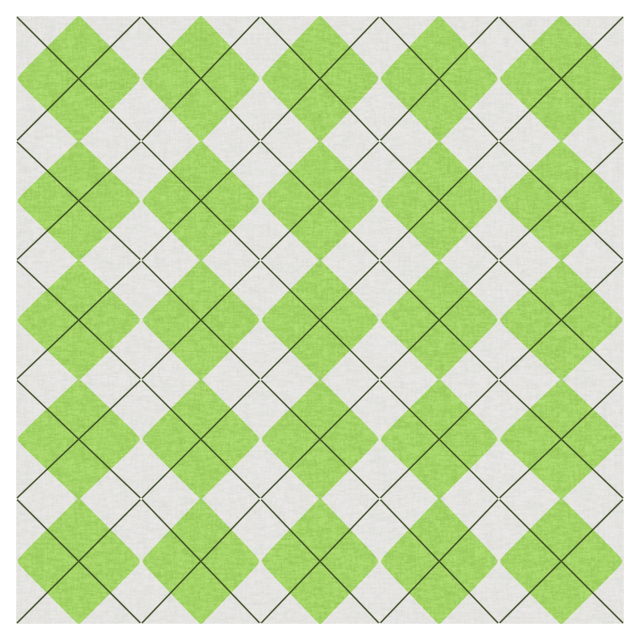
Give the GLSL for this pattern, as a Shadertoy shader.

```glsl
// Argyle cloth: five by five green diamonds on pale grey, crossed by dark diagonal lines.
// Each cell is folded about its centre; diamond, lines and corner gaps are distances,
// and stretched value noise adds a faint woven grain inside a white margin.

float hash(vec2 p) {
    return fract(sin(dot(p, vec2(127.1, 311.7))) * 43758.5453);
}

float valueNoise(vec2 p) {
    vec2 i = floor(p);
    vec2 f = fract(p);
    f = f * f * (3.0 - 2.0 * f);
    return mix(mix(hash(i), hash(i + vec2(1, 0)), f.x),
               mix(hash(i + vec2(0, 1)), hash(i + vec2(1, 1)), f.x), f.y);
}

// Threads running across and down, plus a little fine speckle; centred on zero
float weave(vec2 uv) {
    float across = valueNoise(uv * vec2(110.0, 430.0)) - 0.5;
    float down = valueNoise(uv * vec2(430.0, 110.0) + 37.0) - 0.5;
    float speckle = valueNoise(uv * 500.0 + 91.0) - 0.5;
    return 0.45 * across + 0.3 * down + 0.35 * speckle;
}

// Coverage of a shape from its signed distance, about one pixel soft
float cover(float dist, float pixel) {
    return smoothstep(0.7 * pixel, -0.7 * pixel, dist);
}

void mainImage(out vec4 fragColor, in vec2 fragCoord) {
    float pixel = 1.0 / min(iResolution.x, iResolution.y);
    vec2 p = (fragCoord - 0.5 * iResolution.xy) * pixel;

    // Cell coordinates; the outermost cells are slightly larger
    float cellSize = 0.1862;
    vec2 grid = abs(p) / cellSize;
    grid = mix(grid, 1.5 + (grid - 1.5) * 0.953, step(1.5, grid));
    vec2 q = abs(fract(grid + 0.5) - 0.5);

    // Diamond with rounded side tips and narrow necks above and below
    float diamond = (q.x + sqrt(q.y * q.y + 0.0005) - 0.51) * 0.7071 * cellSize;

    // Diagonal lines, broken where the cell corners meet
    float line = abs(q.x - q.y) * 0.7071 * cellSize - 0.00115;
    float gap = 0.0021 - length(q - 0.5) * cellSize;
    line = max(line, gap);

    vec3 color = mix(vec3(0.895, 0.893, 0.88), vec3(0.645, 0.83, 0.4), cover(diamond, pixel));
    color += weave(p) * mix(0.07, 0.13, cover(diamond, pixel)) * vec3(1.0, 0.85, 1.1);
    color = mix(color, vec3(0.21, 0.27, 0.12), 0.92 * cover(line, pixel));

    // White margin around the cloth
    float cloth = max(abs(p.x), abs(p.y)) - 0.4747;
    color = mix(vec3(1.0), color, cover(cloth, pixel));

    fragColor = vec4(clamp(color, 0.0, 1.0), 1.0);
}
```
